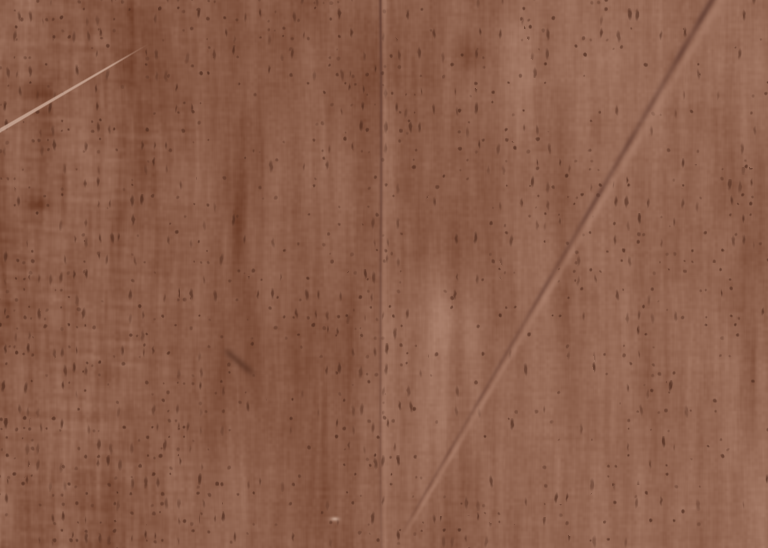
A WebGL 1 fragment shader for this texture:

```glsl
precision highp float;
// Worn brown wooden panel: vertical grain, dark pores, a board seam, a diagonal ridge and a scratch.
uniform vec2 u_resolution;

const vec3 DARK_WOOD = vec3(0.47, 0.29, 0.21);
const vec3 LIGHT_WOOD = vec3(0.63, 0.46, 0.38);
const vec3 PORE_COLOR = vec3(0.29, 0.16, 0.11);
const vec3 RIDGE_SHADE = vec3(0.37, 0.23, 0.19);
const vec3 RIDGE_LIGHT = vec3(0.68, 0.51, 0.43);
const vec3 SCRATCH_COLOR = vec3(0.77, 0.64, 0.57);
const float MEAN_TONE = 0.56;
const float BOARD_STEP = 0.20;
const float SEAM_X = 0.695;
const vec2 RIDGE_LOW = vec2(0.727, 0.01);
const vec2 RIDGE_HIGH = vec2(1.307, 1.0);
const vec2 SCRATCH_START = vec2(-0.01, 0.756);
const vec2 SCRATCH_END = vec2(0.28, 0.925);

float hash(vec2 p) {
  return fract(sin(dot(p, vec2(12.9898, 78.233))) * 43758.5453);
}

float noise(vec2 p) {
  vec2 i = floor(p), f = fract(p);
  f = f * f * (3.0 - 2.0 * f);
  return mix(mix(hash(i), hash(i + vec2(1, 0)), f.x),
             mix(hash(i + vec2(0, 1)), hash(i + vec2(1, 1)), f.x), f.y);
}

// Layered noise centred on zero
float fbm(vec2 p) {
  float sum = 0.0, amp = 0.5;
  for (int i = 0; i < 4; i++) {
    sum += amp * (noise(p) - 0.5);
    p = p * 2.03 + 17.3;
    amp *= 0.5;
  }
  return sum;
}

// Soft elliptical spot
float spot(vec2 p, vec2 center, vec2 radius) {
  vec2 d = (p - center) / radius;
  return exp(-dot(d, d));
}

// Position along a segment (x) and signed distance from it (y)
vec2 along(vec2 p, vec2 a, vec2 b) {
  vec2 d = normalize(b - a), q = p - a;
  return vec2(dot(q, d) / length(b - a), q.x * d.y - q.y * d.x);
}

// Scattered dark flecks, one candidate per cell
float pores(vec2 p, vec2 cell, vec2 size, float chance, float pixel) {
  vec2 id = floor(p / cell);
  vec2 jitter = vec2(hash(id + 3.1), hash(id + 7.7));
  vec2 q = p - (id + 0.25 + 0.5 * jitter) * cell;
  q.x += 0.2 * q.y * (jitter.x - 0.5) + 0.002 * (noise(p * 170.0) - 0.5);
  vec2 radius = size * (0.45 + 0.75 * hash(id + 11.9));
  float d = (length(q / radius) - 1.0) * radius.x;
  float present = step(hash(id + 23.5), chance);
  return present * (0.35 + 0.65 * jitter.y) * (1.0 - smoothstep(-pixel, pixel, d));
}

// Lightness of the grain, 0 dark to 1 light
float woodTone(vec2 p, float left) {
  vec2 bent = p + vec2(0.012 * (noise(p * vec2(5.0, 3.0)) - 0.5), 0.0);
  float tone = MEAN_TONE + BOARD_STEP * (0.45 - left);
  tone += 0.85 * fbm(p * vec2(5.0, 3.2) + 4.0);
  tone += 0.65 * fbm(bent * vec2(30.0, 2.6) + 31.0);
  tone += 0.50 * fbm(bent * vec2(95.0, 9.0) + 57.0);
  tone += 0.20 * fbm(p * vec2(12.0, 110.0) + 83.0);
  tone += 0.16 * (noise(p * 150.0) - 0.5);
  // Coarse crosshatch of the worn left side
  float worn = left * smoothstep(0.45, 0.2, p.x);
  tone += worn * 0.30 * (noise(bent * vec2(130.0, 16.0)) - 0.5);
  tone += worn * 0.24 * (noise((p + vec2(0.0, 0.08 * p.x)) * vec2(18.0, 105.0)) - 0.5);
  // Stains, knots and pale bruises
  tone -= 0.55 * spot(p, vec2(0.855, 0.90), vec2(0.024, 0.034));
  tone -= 0.45 * spot(p, vec2(0.07, 0.83), vec2(0.035, 0.02));
  tone -= 0.60 * spot(p, vec2(0.07, 0.627), vec2(0.022, 0.012));
  tone -= 0.50 * spot(p, vec2(0.435, 0.60), vec2(0.016, 0.11));
  tone += 0.30 * spot(p, vec2(0.82, 0.41), vec2(0.035, 0.05));
  return tone;
}

void main() {
  vec2 p = gl_FragCoord.xy / u_resolution.y;
  float pixel = 1.0 / u_resolution.y;
  float left = 1.0 - smoothstep(SEAM_X - 0.002, SEAM_X + 0.002, p.x);
  float tone = woodTone(p, left);
  vec3 color = mix(DARK_WOOD, LIGHT_WOOD, clamp(tone, -0.35, 1.2));

  // Pores gather in patches, mostly on the left
  float patches = smoothstep(0.4, 0.75, noise(p * vec2(6.0, 5.0) + 9.0));
  float chance = mix(0.10, 0.28, left * smoothstep(0.5, 0.3, p.x)) + 0.22 * patches;
  float fleck = pores(p, vec2(0.021, 0.034), vec2(0.0026, 0.0075), chance, pixel);
  fleck = max(fleck, pores(p + 0.37, vec2(0.014, 0.017), vec2(0.0027, 0.0030), 0.6 * chance, pixel));
  color = mix(color, PORE_COLOR, 0.72 * fleck);

  // Board seam, strongest at the top
  float seam = p.x - SEAM_X - 0.002 * (noise(vec2(p.y * 6.0, 2.0)) - 0.5);
  color = mix(color, RIDGE_SHADE, exp(-pow(seam / 0.0028, 2.0)) * mix(0.2, 0.75, p.y));
  color = mix(color, RIDGE_LIGHT, 0.3 * exp(-pow((seam - 0.007) / 0.004, 2.0)));

  // Diagonal ridge: shade on the left, light on the right, wider upward
  vec2 ridge = along(p, RIDGE_LOW, RIDGE_HIGH);
  float rise = clamp(ridge.x, 0.0, 1.0);
  float width = mix(0.003, 0.0065, rise);
  float wear = 0.6 + 0.5 * noise(vec2(ridge.x * 30.0, 5.0));
  float shown = smoothstep(-0.01, 0.08, ridge.x) * wear;
  color = mix(color, RIDGE_SHADE, shown * mix(0.25, 0.75, rise) * exp(-pow((ridge.y + width) / width, 2.0)));
  color = mix(color, RIDGE_LIGHT, shown * 0.55 * exp(-pow((ridge.y - 1.2 * width) / (1.3 * width), 2.0)));

  // Pale tapering scratch
  vec2 scratch = along(p, SCRATCH_START, SCRATCH_END);
  float halfWidth = mix(0.0036, 0.0010, clamp(scratch.x, 0.0, 1.0));
  float line = 1.0 - smoothstep(halfWidth - pixel, halfWidth + pixel, abs(scratch.y));
  color = mix(color, SCRATCH_COLOR, line * smoothstep(1.0, 0.7, scratch.x) * 0.9);

  // Gouge and small chip
  vec2 gouge = along(p, vec2(0.41, 0.362), vec2(0.465, 0.315));
  float cut = exp(-pow(gouge.y / 0.007, 2.0)) * smoothstep(-0.1, 0.2, gouge.x) * smoothstep(1.1, 0.7, gouge.x);
  color = mix(color, PORE_COLOR, 0.5 * cut);
  color = mix(color, SCRATCH_COLOR, 0.9 * spot(p, vec2(0.611, 0.053), vec2(0.008, 0.004)));
  gl_FragColor = vec4(color, 1.0);
}
```
